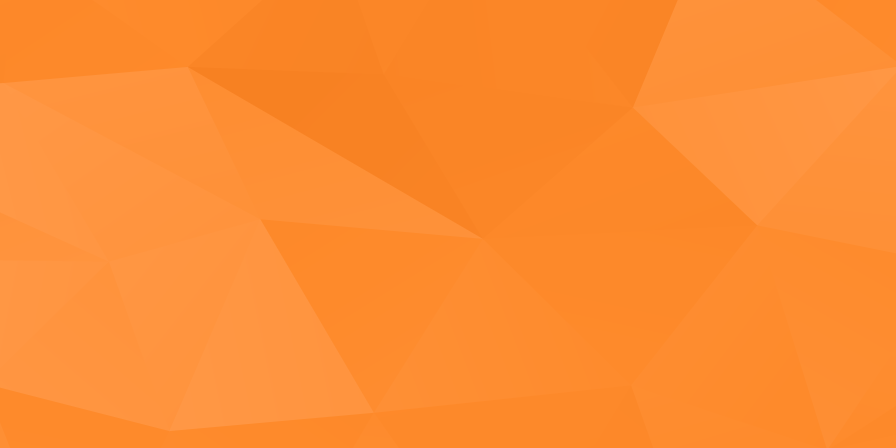
A Shadertoy shader for this background:

```glsl
// Low-poly backdrop of broad orange facets. A staggered, jittered grid is
// split into triangles; each takes its tone from firm light and shade pools
// plus a random shift and a faint slope, and is blended with smooth edges.

const vec2  CELL        = vec2(0.50, 0.37);  // grid spacing, canvas heights
const vec2  GRID_ORIGIN = vec2(-0.10, 0.06);
const float STAGGER     = 0.50;              // shift of odd rows, in cells
const float JITTER      = 0.25;              // vertex shift, in cells
const float TONE_SPREAD = 0.27;              // random tone shift per facet
const float TONE_SLOPE  = 0.50;              // tone change inside a facet
const float EDGE_PIXELS = 1.0;

const vec3 DEEP_ORANGE  = vec3(0.968, 0.504, 0.132);
const vec3 BASE_ORANGE  = vec3(0.996, 0.541, 0.168);
const vec3 LIGHT_ORANGE = vec3(1.000, 0.606, 0.296);

vec2 hash2(vec2 p) {
    vec3 q = fract(p.xyx * vec3(0.1031, 0.1030, 0.0973));
    q += dot(q, q.yzx + 33.33);
    return fract((q.xx + q.yz) * q.zy);
}

float cross2(vec2 a, vec2 b) { return a.x * b.y - a.y * b.x; }

vec2 gridVertex(vec2 id) {
    vec2 shift = JITTER * (2.0 * hash2(id + 17.0) - 1.0);
    shift.x += STAGGER * mod(id.y, 2.0);
    return GRID_ORIGIN + CELL * (id + shift);
}

// Signed distance to the left side of edge a-b.
float edgeSide(vec2 p, vec2 a, vec2 b) {
    return cross2(b - a, p - a) / length(b - a);
}

// Flat-topped ellipse with a narrow falloff.
float pool(vec2 p, vec2 center, vec2 radius) {
    return 1.0 - smoothstep(0.75, 1.2, length((p - center) / radius));
}

// Broad lighting: -1 is deep, 0 is base, 1 is light.
float toneField(vec2 p) {
    float tone = 0.88 * pool(p, vec2(0.22, 0.38), vec2(0.56, 0.44));
    tone += 0.60 * pool(p, vec2(1.88, 0.74), vec2(0.34, 0.34));
    tone -= 0.60 * pool(p, vec2(1.08, 0.90), vec2(0.48, 0.34));
    return tone - 0.05;
}

vec3 toneColor(float tone) {
    vec3 shaded = mix(BASE_ORANGE, DEEP_ORANGE, clamp(-tone, 0.0, 1.0));
    return mix(shaded, LIGHT_ORANGE, clamp(tone, 0.0, 1.0));
}

// Facet colour in rgb, weighted by its coverage in a.
vec4 facet(vec2 p, vec2 a, vec2 b, vec2 c, vec2 seed, float edgeWidth) {
    float inside = min(edgeSide(p, a, b), min(edgeSide(p, b, c), edgeSide(p, c, a)));
    float coverage = clamp(0.5 + inside / edgeWidth, 0.0, 1.0);

    vec2 middle = (a + b + c) / 3.0;
    vec2 rnd = hash2(seed);
    float angle = 6.2832 * rnd.y;
    float tone = toneField(middle) + TONE_SPREAD * (2.0 * rnd.x - 1.0);
    tone += TONE_SLOPE * dot(p - middle, vec2(cos(angle), sin(angle)));
    return coverage * vec4(toneColor(tone), 1.0);
}

void mainImage(out vec4 fragColor, in vec2 fragCoord) {
    vec2 p = fragCoord / iResolution.y;
    float edgeWidth = EDGE_PIXELS / iResolution.y;
    vec2 home = floor((p - GRID_ORIGIN) / CELL);
    vec4 sum = vec4(0.0);

    for (int j = -1; j <= 1; j++)
    for (int i = -2; i <= 1; i++) {
        vec2 id = home + vec2(float(i), float(j));
        vec2 a = gridVertex(id);
        vec2 b = gridVertex(id + vec2(1.0, 0.0));
        vec2 c = gridVertex(id + vec2(1.0, 1.0));
        vec2 d = gridVertex(id + vec2(0.0, 1.0));

        // Split along the diagonal that leaves the larger smallest triangle.
        float splitAC = min(cross2(b - a, c - a), cross2(c - a, d - a));
        float splitBD = min(cross2(c - b, d - b), cross2(d - b, a - b));
        if (splitBD > splitAC) {
            vec2 first = a;
            a = b; b = c; c = d; d = first;
        }
        sum += facet(p, a, b, c, id + 41.3, edgeWidth);
        sum += facet(p, a, c, d, id + 73.7, edgeWidth);
    }
    fragColor = vec4(sum.rgb / max(sum.a, 1e-4), 1.0);
}
```
